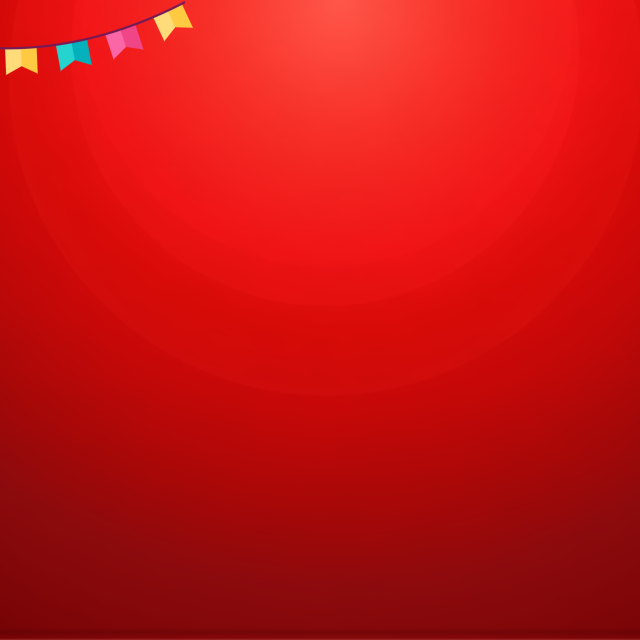
Write a Shadertoy shader that draws this background.

```glsl
const vec2 GLOW_CENTER = vec2(0.53, 1.0);
const float GRAIN = 0.012;
const int STOPS = 8;
const float STOP_AT[STOPS] = float[](0.0, 0.2, 0.4, 0.52, 0.65, 0.8, 0.92, 1.12);
const vec3 STOP_COLOR[STOPS] = vec3[](
    vec3(1.0, 0.34, 0.29), vec3(0.97, 0.19, 0.16),
    vec3(0.93, 0.07, 0.08), vec3(0.84, 0.04, 0.03),
    vec3(0.77, 0.03, 0.03), vec3(0.65, 0.03, 0.03),
    vec3(0.55, 0.04, 0.05), vec3(0.47, 0.015, 0.02));

// Faint discs: center, radius, brightness
const int DISCS = 3;
const vec4 DISC[DISCS] = vec4[](
    vec4(0.510, 0.878, 0.496, 0.022),
    vec4(0.508, 0.919, 0.397, 0.018),
    vec4(0.510, 0.967, 0.384, 0.010));

const int FLAGS = 4;
const float FLAG_HALF_WIDTH = 0.0247;
const float FLAG_SIDE = 0.041;
const float FLAG_NOTCH = 0.0285;
const vec3 FLAG_LIGHT[3] = vec3[](
    vec3(1.0, 0.86, 0.48), vec3(0.15, 0.83, 0.81), vec3(0.98, 0.40, 0.65));
const vec3 FLAG_DARK[3] = vec3[](
    vec3(1.0, 0.79, 0.26), vec3(0.02, 0.69, 0.74), vec3(0.94, 0.27, 0.53));

const vec2 ROPE_LOW = vec2(0.0104, 0.9245);
const float ROPE_CURVE = 0.93;
const float ROPE_END = 0.289;
const float ROPE_HALF_WIDTH = 0.0017;
const vec3 ROPE_COLOR = vec3(0.46, 0.10, 0.34);

float hash(vec2 p) {
    return fract(sin(dot(p, vec2(127.1, 311.7))) * 43758.5453);
}

float noise(vec2 p) {
    vec2 cell = floor(p);
    vec2 f = fract(p);
    f = f * f * (3.0 - 2.0 * f);
    return mix(mix(hash(cell), hash(cell + vec2(1, 0)), f.x),
               mix(hash(cell + vec2(0, 1)), hash(cell + vec2(1, 1)), f.x), f.y);
}

float cover(float dist, float pixel) {
    return smoothstep(0.5 * pixel, -0.5 * pixel, dist);
}

vec3 glow(float radius) {
    vec3 color = STOP_COLOR[0];
    for (int i = 1; i < STOPS; i++) {
        float t = clamp((radius - STOP_AT[i - 1]) / (STOP_AT[i] - STOP_AT[i - 1]), 0.0, 1.0);
        color = mix(color, STOP_COLOR[i], t);
    }
    return color;
}

float ropeHeight(float x) {
    float dx = x - ROPE_LOW.x;
    return ROPE_LOW.y + ROPE_CURVE * dx * dx;
}

float ropeSlope(float x) {
    return 2.0 * ROPE_CURVE * (x - ROPE_LOW.x);
}

// Swallowtail pennant hanging down from the origin
float flagDistance(vec2 p) {
    float slope = (FLAG_SIDE - FLAG_NOTCH) / FLAG_HALF_WIDTH;
    float tail = (-p.y - FLAG_NOTCH - slope * abs(p.x)) / sqrt(1.0 + slope * slope);
    return max(max(abs(p.x) - FLAG_HALF_WIDTH, p.y), tail);
}

void mainImage(out vec4 fragColor, in vec2 fragCoord) {
    vec2 uv = fragCoord / iResolution.xy;
    float pixel = 1.5 / min(iResolution.x, iResolution.y);

    // Radial glow and overlapping discs
    vec3 color = glow(length(uv - GLOW_CENTER));
    for (int i = 0; i < DISCS; i++) {
        float d = length(uv - DISC[i].xy) - DISC[i].z;
        float rim = cover(d, pixel * 2.0) * exp(min(d, 0.0) * 22.0);
        color += DISC[i].w * rim * vec3(1.0, 0.7, 0.6);
    }

    // Soft mottling and the thin bottom edge
    float mottle = noise(uv * 24.0) + 0.5 * noise(uv * vec2(50.0, 90.0)) - 0.75;
    color *= 1.0 + GRAIN * mottle;
    color *= 1.0 - 0.12 * exp(-pow((uv.y - 0.012) / 0.005, 2.0));
    color = mix(color, vec3(0.66, 0.22, 0.22), 0.5 * cover(uv.y - 0.002, pixel));

    // Pennants turned to follow the rope
    for (int i = 0; i < FLAGS; i++) {
        float n = float(i);
        float x = 0.0326 + 0.0803 * n - 0.0013 * n * n;
        vec2 along = normalize(vec2(1.0, ropeSlope(x)));
        vec2 offset = uv - vec2(x, ropeHeight(x));
        vec2 p = vec2(dot(offset, along), dot(offset, vec2(-along.y, along.x)));
        vec3 cloth = mix(FLAG_DARK[i % 3], FLAG_LIGHT[i % 3], cover(p.x, pixel));
        color = mix(color, cloth, cover(flagDistance(p), pixel));
    }

    // Rope
    float slope = ropeSlope(uv.x);
    float ropeDist = abs(uv.y - ropeHeight(uv.x)) / sqrt(1.0 + slope * slope);
    ropeDist = max(ropeDist - ROPE_HALF_WIDTH, uv.x - ROPE_END);
    color = mix(color, ROPE_COLOR, cover(ropeDist, pixel));

    fragColor = vec4(clamp(color, 0.0, 1.0), 1.0);
}
```
